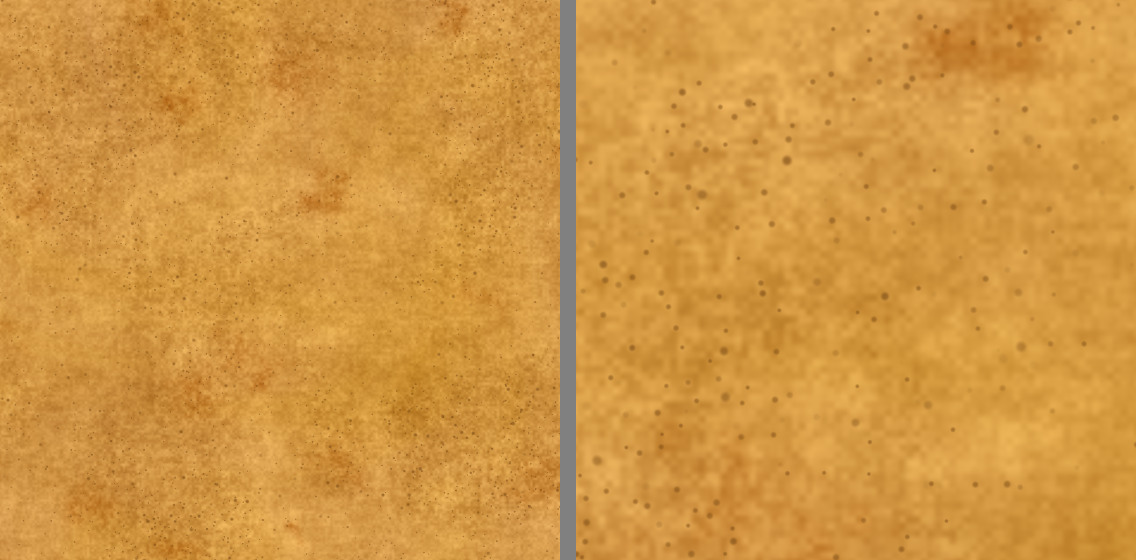
Left: the whole. Right: its middle third, enlarged.
Reproduce this texture procedurally as a WebGL 2 fragment shader.

```glsl
#version 300 es
precision highp float;
// Aged golden parchment: slow warped-sine blotches, soft mottling and fine grain
// shift one tone along an ochre ramp. Cellular scatter adds ragged rust stains
// and small dark specks, denser where the sheet is grimy.

uniform vec2 u_resolution;
out vec4 fragColor;

const vec3 OCHRE = vec3(0.822, 0.588, 0.258);
const vec3 TONE_STEP = vec3(0.046, 0.050, 0.044);
const vec3 RUST = vec3(0.69, 0.375, 0.06);
const vec3 SPECK = vec3(0.48, 0.29, 0.08);

float hash(vec2 p) {
    vec3 q = fract(p.xyx * vec3(0.1031, 0.1030, 0.0973));
    q += dot(q, q.yzx + 33.33);
    return fract((q.x + q.y) * q.z);
}

vec2 hash2(vec2 p) {
    return vec2(hash(p + 17.3), hash(p + 61.7));
}

// Signed value noise in -1..1
float noise(vec2 p) {
    vec2 cell = floor(p), f = fract(p);
    f = f * f * (3.0 - 2.0 * f);
    float low = mix(hash(cell), hash(cell + vec2(1, 0)), f.x);
    float high = mix(hash(cell + vec2(0, 1)), hash(cell + vec2(1, 1)), f.x);
    return 2.0 * mix(low, high, f.y) - 1.0;
}

float fractalNoise(vec2 p, float gain) {
    float sum = 0.0, amp = 1.0;
    for (int i = 0; i < 3; i++) {
        sum += amp * noise(p);
        p = mat2(0.8, 0.6, -0.6, 0.8) * p * 2.03 + 19.1;
        amp *= gain;
    }
    return sum;
}

// Rotated, self-warped sine layers for broad blotches
float sineLayers(vec2 p) {
    float sum = 0.0, amp = 1.0;
    for (int i = 0; i < 5; i++) {
        p = mat2(0.77, 0.64, -0.64, 0.77) * p * 1.6 + 1.7;
        p += 0.6 * sin(p.yx * 1.3 + float(i));
        sum += amp * sin(p.x) * cos(p.y);
        amp *= 0.7;
    }
    return sum;
}

// Soft blots, one candidate per cell, with random size and strength
float stains(vec2 p, float share) {
    vec2 home = floor(p);
    float mask = 0.0;
    for (int y = -1; y <= 1; y++) {
        for (int x = -1; x <= 1; x++) {
            vec2 cell = home + vec2(x, y);
            vec2 offset = p - cell - hash2(cell);
            float radius = mix(0.14, 0.36, hash(cell + 5.9));
            float strength = mix(0.35, 1.0, hash(cell + 91.3));
            float present = step(hash(cell + 37.1), share);
            mask += present * strength * exp(-dot(offset, offset) / (radius * radius));
        }
    }
    return min(mask, 1.0);
}

// Tiny round flecks that stay inside their cells
float specks(vec2 p, float share) {
    vec2 cell = floor(p);
    vec2 center = 0.3 + 0.4 * hash2(cell);
    float radius = mix(0.18, 0.34, hash(cell + 7.7));
    float dot_ = 1.0 - smoothstep(0.25 * radius, radius, length(p - cell - center));
    float present = 1.0 - smoothstep(share - 0.04, share + 0.04, hash(cell + 43.9));
    return dot_ * present;
}

void main() {
    vec2 uv = gl_FragCoord.xy / min(u_resolution.x, u_resolution.y);

    // Broad tone and grime
    float blotch = sineLayers(uv * 4.6 + 2.3);
    float grime = smoothstep(-0.7, 1.0, sineLayers(uv * 3.7 + 11.0));
    float mottle = fractalNoise(uv * 15.0 + 4.0, 0.85);

    // Fine grain and faint woven fibres
    float grain = 0.85 * noise(uv * 235.0) + 0.75 * noise(uv.yx * 118.0 + 31.0);
    float fibres = 0.32 * noise(uv * vec2(22.0, 160.0)) + 0.26 * noise(uv * vec2(150.0, 13.0) + 8.0);
    float tone = 0.25 + 0.52 * blotch + 0.55 * mottle
               + grain * mix(0.7, 1.15, grime) + fibres - 0.35 * grime;
    vec3 color = OCHRE + TONE_STEP * tone;

    // Drift between greyed and yellowed paper
    color.b += 0.022 * sineLayers(uv * 3.0 + 27.0);

    // Rust stains with warped, granular edges
    vec2 warp = vec2(fractalNoise(uv * 22.0, 0.7), fractalNoise(uv * 22.0 + 50.0, 0.7));
    float rust = stains(uv * 6.5 + 0.16 * warp + 3.0, 0.36);
    rust *= clamp(0.72 + 0.22 * mottle - 0.22 * grain, 0.0, 1.0);
    color = mix(color, RUST + 0.6 * TONE_STEP * grain, 0.85 * rust);

    // Two scales of dark specks
    float share = 0.04 + 0.16 * grime + 0.2 * rust;
    float flecks = 0.5 * specks(mat2(0.92, 0.39, -0.39, 0.92) * uv * 115.0, share)
                 + 0.6 * specks(mat2(0.83, -0.56, 0.56, 0.83) * uv * 72.0, 0.4 * share);
    color = mix(color, SPECK, min(flecks, 0.7));

    fragColor = vec4(clamp(color, 0.0, 1.0), 1.0);
}
```
